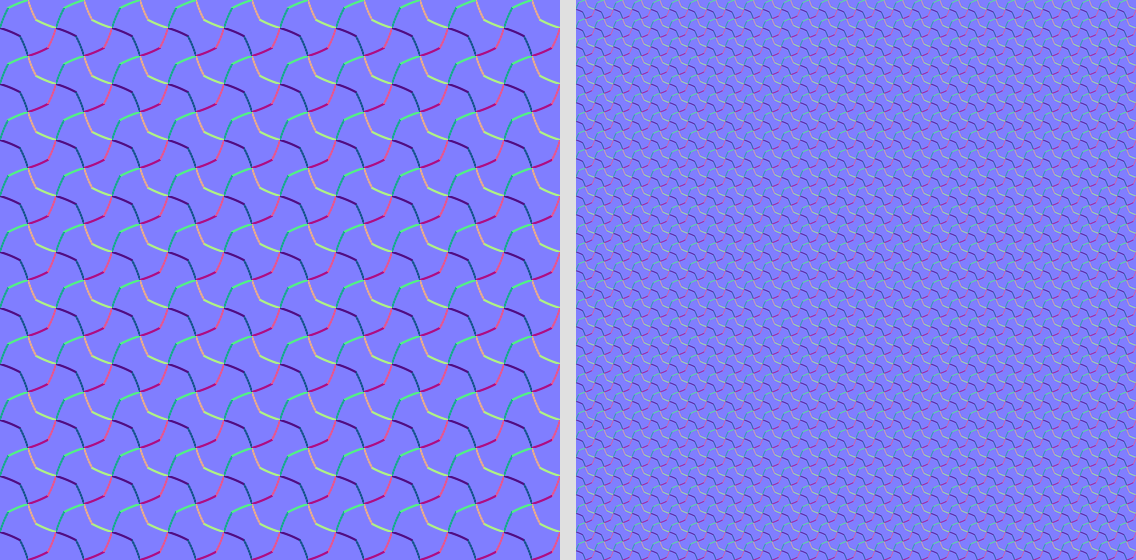
Left: one tile. Right: repeated 3 by 3.
Reproduce this texture map procedurally as a WebGL 1 fragment shader.

```glsl
precision highp float;

uniform vec2 u_resolution;

const float REPEATS = 10.0;       // cells across and down
const float HALF_WIDTH = 0.0195;  // groove half width, in cells
const float ELBOW_OUTER = 0.355;  // elbow offset where the edge bulges outward
const float ELBOW_INNER = 0.145;  // elbow offset where the edge bulges inward
const float BOW = 0.010;          // slight curve of each arm, in cells
const float RUNGS = 7.0;          // notches along each steep arm
const float NOTCH_DEPTH = 0.16;   // narrowing of the groove at a notch
const float NOTCH_FADE = 0.22;    // flattening of the slope at a notch
const float TILT = 0.49;          // sideways strength of the groove normal
const float GROOVE_BLUE = 0.51;
const vec3 FLAT_COLOR = vec3(0.50, 0.495, 1.0);
const float TAU = 6.2831853;

// Normal-map colour for a groove wall facing a direction in the plane
vec3 slopeColor(vec2 facing) {
  return vec3(0.5 + TILT * facing, GROOVE_BLUE);
}

// Pinwheel cell: four bent edges joining the midpoints of its sides
vec3 pinwheelCell(vec2 p, float pixel) {
  // Fold into one quadrant, then across its diagonal
  vec2 side = vec2(p.x < 0.0 ? -1.0 : 1.0, p.y < 0.0 ? -1.0 : 1.0);
  vec2 q = abs(p);
  bool swapped = q.y > q.x;
  if (swapped) q = q.yx;

  // Opposite quadrants bulge alike, neighbours bulge the other way
  bool outer = side.x * side.y < 0.0;
  float elbow = outer ? ELBOW_OUTER : ELBOW_INNER;
  vec2 start = vec2(0.5, 0.0);
  vec2 arm = vec2(elbow) - start;
  vec2 normal = normalize(vec2(arm.y, -arm.x));

  // Distance to the gently bowed arm
  float t = clamp(dot(q - start, arm) / dot(arm, arm), 0.0, 1.0);
  float bend = (outer ? BOW : -BOW) * 4.0 * t * (1.0 - t);
  float dist = length(q - start - arm * t - normal * bend);

  // Unfold the direction the wall faces
  vec2 facing = (swapped ? normal.yx : normal) * side;

  // Fine notches on the steep arms
  float steep = step(abs(facing.y), abs(facing.x));
  float notch = steep * (0.5 - 0.5 * cos(TAU * RUNGS * t));
  float halfWidth = HALF_WIDTH * (1.0 - NOTCH_DEPTH * notch);

  float cover = 1.0 - smoothstep(-0.6 * pixel, 0.6 * pixel, dist - halfWidth);
  vec3 groove = mix(slopeColor(facing), FLAT_COLOR, NOTCH_FADE * notch);
  return mix(FLAT_COLOR, groove, cover);
}

void main() {
  vec2 uv = gl_FragCoord.xy / u_resolution;
  float pixel = REPEATS / min(u_resolution.x, u_resolution.y);
  vec2 cell = fract(uv * REPEATS) - 0.5;
  gl_FragColor = vec4(pinwheelCell(cell, pixel), 1.0);
}
```
